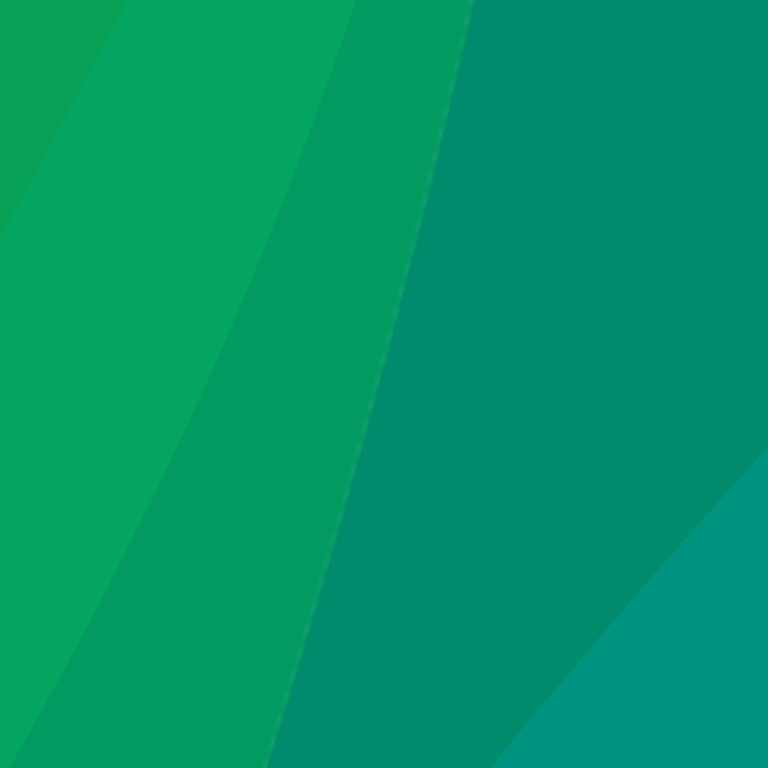
Give the GLSL for this background, as a WebGL 1 fragment shader.

```glsl
precision highp float;
uniform vec2 u_resolution;

// Horizontal offset from the curve x = k.x + k.y * y + k.z * y^2
float curveOffset(vec2 p, vec3 k) {
  return p.x - (k.x + p.y * (k.y + p.y * k.z));
}

// Soft step to the right of a curve
float rightOf(float offset) {
  float softness = max(0.0025, 0.8 / u_resolution.x);
  return smoothstep(-softness, softness, offset);
}

void main() {
  vec2 p = gl_FragCoord.xy / u_resolution;

  vec3 leaf = vec3(0.027, 0.627, 0.333);
  vec3 emerald = vec3(0.012, 0.647, 0.380);
  vec3 jade = vec3(0.012, 0.602, 0.384);
  vec3 pine = vec3(0.0, 0.545, 0.424);
  vec3 teal = vec3(0.0, 0.580, 0.500);

  // Overlapping bands, from left to right
  float seam = curveOffset(p, vec3(0.347, 0.315, -0.045));
  vec3 color = leaf;
  color = mix(color, emerald, rightOf(curveOffset(p, vec3(-0.372, 0.539, 0.0))));
  color = mix(color, jade, rightOf(curveOffset(p, vec3(0.012, 0.5735, -0.122))));
  color = mix(color, pine, rightOf(seam));
  color = mix(color, teal, rightOf(curveOffset(p, vec3(0.638, 0.82, 0.11))));

  // Faint dashed highlight along the middle seam
  float dash = 0.55 + 0.45 * cos(6.28318 * (34.0 * p.y - 0.09));
  float line = 1.0 - smoothstep(0.001, 0.006, abs(seam + 0.003));
  color = mix(color, vec3(0.07, 0.630, 0.435), 0.65 * line * dash);

  gl_FragColor = vec4(color, 1.0);
}
```
